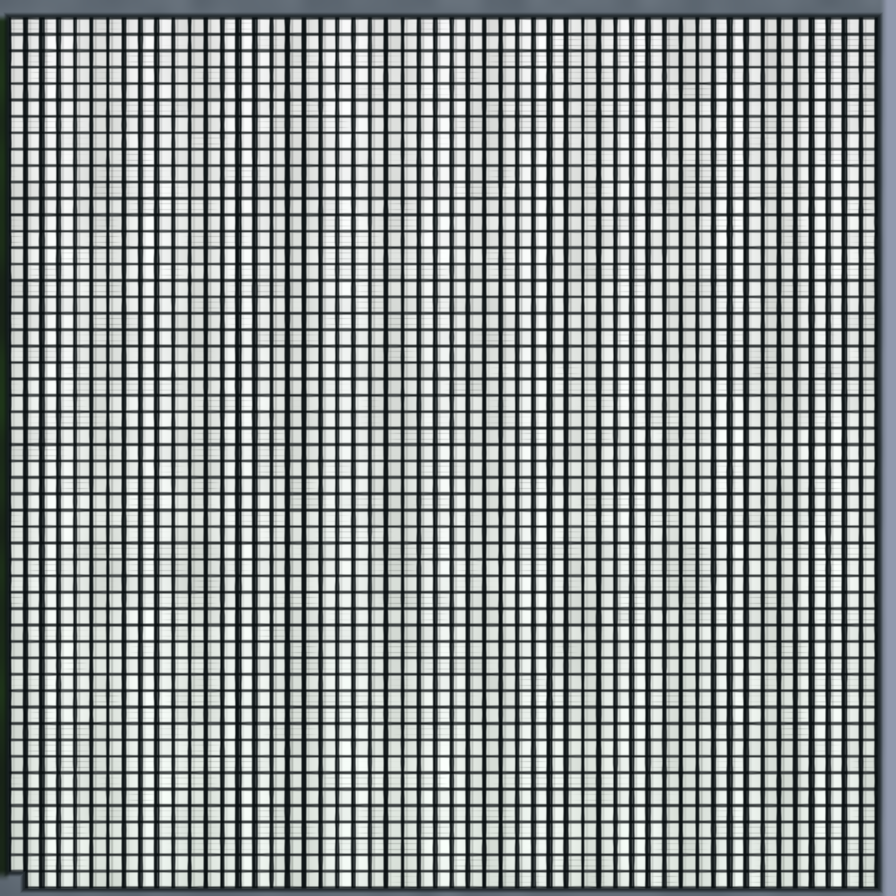
This texture is drawn by a three.js fragment shader. Its source:

```glsl
// Fine woven mesh of pale square cells and dark threads, with vertical beat bands and a slate frame.
#define CELLS 53.0
#define GRID_MIN vec2(0.0104, 0.0094)
#define GRID_MAX vec2(0.9792, 0.9800)
#define WARP_HALF_WIDTH 0.145
#define WEFT_HALF_WIDTH 0.085
#define EDGE_SOFTNESS 0.075
#define BEAT_PERIOD 0.108
#define BEAT_CENTRE 0.386
#define WEAR 0.05

varying vec2 vUv;

const float TAU = 6.2831853;
const vec3 THREAD_DARK = vec3(0.035, 0.060, 0.068);
const vec3 WEFT_GREY = vec3(0.185, 0.205, 0.210);
const vec3 CELL_GREY = vec3(0.865, 0.878, 0.868);
const vec3 CELL_WHITE = vec3(0.955, 0.965, 0.965);
const vec3 FRAME_SLATE = vec3(0.38, 0.42, 0.46);
const vec3 FRAME_LAVENDER = vec3(0.57, 0.60, 0.68);
const vec3 FRAME_MOSS = vec3(0.09, 0.13, 0.09);

float hash(vec2 p) {
  return fract(sin(dot(p, vec2(127.1, 311.7))) * 43758.5453);
}

float noise(vec2 p) {
  vec2 i = floor(p);
  vec2 f = fract(p);
  f = f * f * (3.0 - 2.0 * f);
  return mix(mix(hash(i), hash(i + vec2(1.0, 0.0)), f.x),
             mix(hash(i + vec2(0.0, 1.0)), hash(i + vec2(1.0, 1.0)), f.x), f.y);
}

// Soft coverage of a thread centred on zero.
float thread(float offset, float halfWidth) {
  return 1.0 - smoothstep(halfWidth - EDGE_SOFTNESS, halfWidth + EDGE_SOFTNESS, abs(offset));
}

// Signed offset to the nearest grid line, in cells.
vec2 lineOffset(vec2 p) {
  return fract(p + 0.5) - 0.5;
}

vec3 meshColor(vec2 uv, vec2 grid) {
  vec2 cell = floor(grid);
  vec2 lineId = floor(grid + 0.5);
  vec2 offset = lineOffset(grid);

  // Beat bands: narrow white cells alternate with wide grey ones.
  float drift = 0.012 * (noise(uv * vec2(7.0, 3.0)) - 0.5);
  float beat = 0.5 + 0.5 * cos(TAU * (uv.x + drift - BEAT_CENTRE) / BEAT_PERIOD);

  // Cell shade, tint and a faint cross of weave shadows.
  vec3 color = mix(CELL_GREY, CELL_WHITE, beat);
  color += WEAR * (hash(cell) - 0.5);
  color += 0.04 * (noise(uv * vec2(9.0, 14.0)) - 0.5);
  color += mix(vec3(-0.012, 0.006, -0.014), vec3(0.006, -0.002, 0.002), uv.y);
  float ghostRow = noise(vec2(grid.x * 0.5, cell.y * 3.7));
  color -= 0.16 * smoothstep(0.5, 0.9, ghostRow) * thread(abs(offset.y) - 0.32, 0.02);
  color -= 0.20 * thread(offset.x - 0.27, 0.06) * (0.35 + 0.65 * hash(vec2(cell.x, 2.0)));

  // Uneven thread widths along each line.
  float warpNoise = noise(vec2(lineId.x * 7.3, grid.y * 1.7)) - 0.5;
  float weftNoise = noise(vec2(grid.x * 1.7, lineId.y * 5.9)) - 0.5;
  float warpVariety = hash(vec2(lineId.x, 4.0)) - 0.5;
  float warpWidth = WARP_HALF_WIDTH + 0.04 * (beat - 0.5) + 0.08 * warpVariety + 0.03 * warpNoise;
  float weftWidth = WEFT_HALF_WIDTH + 0.025 * (hash(vec2(9.0, lineId.y)) - 0.5)
                  + 0.025 * weftNoise;
  float warp = thread(offset.x + 0.04 * warpVariety, warpWidth);
  float weft = thread(offset.y, weftWidth);

  // Grey weft behind; the warp splits into strands between dark knots.
  vec3 weftColor = WEFT_GREY + 0.16 * weftNoise;
  float split = beat * thread(offset.x - 0.05, 0.03) * (1.0 - weft);
  vec3 warpColor = THREAD_DARK + 0.26 * split + 0.05 * warpNoise * (1.0 - weft);
  color = mix(color, weftColor, weft * 0.95);
  return mix(color, warpColor, warp * 0.98);
}

vec3 frameColor(vec2 uv) {
  vec3 color = FRAME_SLATE + 0.06 * (noise(uv * 40.0) - 0.5);
  color = mix(color, FRAME_LAVENDER, smoothstep(0.981, 0.992, uv.x));
  float moss = (1.0 - smoothstep(0.006, 0.012, uv.x))
             * smoothstep(0.015, 0.03, uv.y) * (1.0 - smoothstep(0.975, 0.985, uv.y));
  vec3 mossColor = FRAME_MOSS + vec3(0.03, 0.08, 0.01) * noise(uv * vec2(30.0, 22.0));
  return mix(color, mossColor, moss);
}

void main() {
  vec2 pitch = (GRID_MAX - GRID_MIN) / CELLS;
  vec2 grid = (vUv - GRID_MIN) / pitch;

  // Distance outside the mesh, with the lower left corner cell missing.
  vec2 outside = max(-grid, grid - CELLS);
  float edge = max(outside.x, outside.y);
  edge = max(edge, min(1.0 - grid.x, 1.0 - grid.y));

  // Frame with a dark seam beside the mesh.
  float seam = 1.0 - smoothstep(0.08, 0.4, edge);
  vec3 frame = mix(frameColor(vUv), THREAD_DARK, 0.7 * seam);
  vec3 color = mix(meshColor(vUv, grid), frame, smoothstep(-0.04, 0.1, edge));
  gl_FragColor = vec4(clamp(color, 0.0, 1.0), 1.0);
}
```
